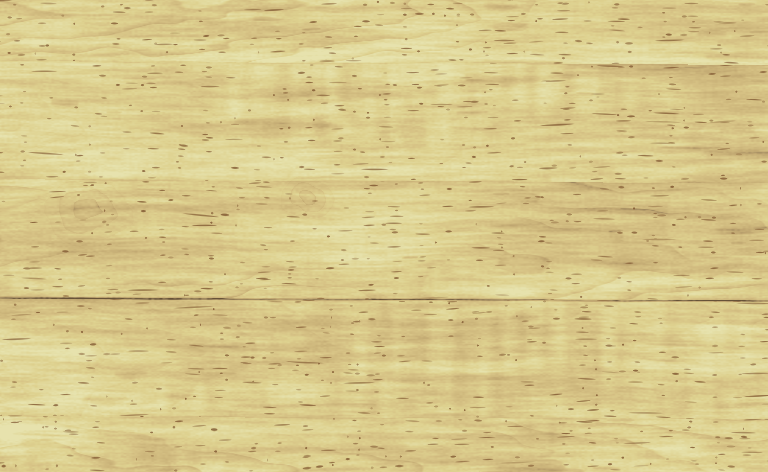
Reproduce this texture procedurally as a WebGL 2 fragment shader.

```glsl
#version 300 es
precision highp float;
// Pale yellow wooden boards with fine horizontal grain, growth rings, knots and dark flecks.

uniform vec2 u_resolution;
out vec4 fragColor;

const float BOARD_HEIGHT = 0.251;
const float FIRST_SEAM = 0.117;

// Wood tones from pale to dark
const vec3 TONES[7] = vec3[7](
    vec3(0.89, 0.86, 0.63), vec3(0.87, 0.82, 0.56), vec3(0.84, 0.76, 0.52),
    vec3(0.80, 0.71, 0.48), vec3(0.75, 0.65, 0.44), vec3(0.62, 0.53, 0.37),
    vec3(0.40, 0.32, 0.22));
const vec3 FLECK_COLOR = vec3(0.46, 0.29, 0.15);

float hash(vec2 p) {
    return fract(sin(dot(p, vec2(127.1, 311.7))) * 43758.5453);
}

float noise(vec2 p) {
    vec2 i = floor(p), f = fract(p);
    f = f * f * (3.0 - 2.0 * f);
    return mix(mix(hash(i), hash(i + vec2(1, 0)), f.x),
               mix(hash(i + vec2(0, 1)), hash(i + vec2(1, 1)), f.x), f.y);
}

float fbm(vec2 p) {
    float sum = 0.0, amp = 0.533;
    for (int i = 0; i < 4; i++) {
        sum += amp * noise(p);
        p = p * 2.03 + vec2(17.3, 9.1);
        amp *= 0.5;
    }
    return sum;
}

vec3 woodTone(float depth) {
    float d = clamp(depth, -0.7, 5.99);
    int i = max(int(floor(d)), 0);
    return mix(TONES[i], TONES[i + 1], d - float(i));
}

// Tapered dashes, at most one in each cell of a jittered grid
float flecks(vec2 p, vec2 cell, float density, float thickness, float blur) {
    vec2 id = floor(p / cell);
    vec2 jitter = vec2(hash(id + 3.1), hash(id + 7.7)) - 0.5;
    vec2 u = (fract(p / cell) - 0.5 - jitter * vec2(0.24, 0.5)) * cell;
    u.y += u.x * 0.12 * (hash(id + 5.3) - 0.5);
    float halfLength = cell.x * mix(0.07, 0.37, pow(hash(id + 11.9), 2.0));
    float taper = max(1.0 - pow(u.x / halfLength, 2.0), 0.0);
    float ink = clamp((thickness * taper - abs(u.y)) / blur + 0.5, 0.0, 1.0);
    return ink * smoothstep(0.0, 0.4, taper) * step(hash(id), density)
         * mix(0.4, 1.0, hash(id + 2.2));
}

// Growth rings: each band darkens slowly, then ends sharply
float ringEdge(float field) {
    float r = fract(field);
    return pow(r, 5.0) * smoothstep(1.0, 0.93, r);
}

// Arched contours that lean along the board
float arches(vec2 p, float across) {
    float bend = 4.5 * across * across + 4.0 * fbm(p * vec2(2.6, 8.0));
    return ringEdge(3.0 * p.x + bend);
}

// Oval rings fading away from the centre
float knot(vec2 p, vec2 centre, float size) {
    vec2 d = (p - centre) / vec2(size * 1.3, size);
    d += 0.7 * (vec2(fbm(p * 13.0), fbm(p * 13.0 + 31.0)) - 0.5);
    float r = length(d);
    return (ringEdge(r * 3.0) + 0.35) * exp(-r * r * 1.6);
}

void main() {
    vec2 p = gl_FragCoord.xy / u_resolution.y;
    float pixel = 1.0 / u_resolution.y;

    // Boards
    float wavyY = p.y + 0.004 * (noise(p * vec2(3.0, 1.0)) - 0.5) + 0.004 * p.x;
    float row = (wavyY - FIRST_SEAM) / BOARD_HEIGHT;
    float board = floor(row);
    float across = fract(row) - 0.5;
    vec2 q = p + vec2(3.7, 1.3) * board;
    q.y += 0.025 * (fbm(q * vec2(2.5, 6.0)) - 0.5);

    // Grain from broad bands down to single fibres
    float depth = 1.0;
    depth += 4.6 * (fbm(q * vec2(1.8, 13.0)) - 0.5);
    depth += 3.2 * (fbm(q * vec2(5.0, 75.0) + 40.0) - 0.5);
    depth += 1.1 * (noise(q * vec2(22.0, 240.0)) - 0.5);
    depth += 0.8 * (noise(p * vec2(170.0, 310.0)) - 0.5);
    depth += 0.5 * (hash(vec2(board, 4.0)) - 0.5);
    depth += 0.35 * smoothstep(0.74, 0.68, p.x) * step(abs(board - 0.5), 0.6);

    // Faint shimmer across the grain
    float shimmer = smoothstep(0.5, 0.7, fbm(q * vec2(2.0, 5.0) + 70.0));
    depth += 1.6 * shimmer * (noise(q * vec2(38.0, 7.0)) - 0.5);

    // Rings are strong on every second board
    float figured = mix(0.3, 1.0, mod(board, 2.0));
    float patches = smoothstep(0.35, 0.6, fbm(q * vec2(2.2, 6.0) + 15.0));
    depth += 2.3 * figured * patches * arches(q, across);
    for (int i = 0; i < 2; i++) {
        float k = float(i);
        depth += 1.9 * knot(p, vec2(0.18 + 0.47 * k, 0.55 + 0.03 * k), 0.07 - 0.025 * k);
    }

    // Soft dark smudges
    depth += 2.4 * flecks(q, vec2(0.46, 0.06), 0.28, 0.006, 0.014);
    depth += 2.2 * flecks(q + 0.37, vec2(0.24, 0.035), 0.2, 0.002, 0.005);

    // Seams: one open joint, the others closed
    float seam = floor(row + 0.5);
    float offset = (row - seam) * BOARD_HEIGHT;
    float strength = abs(seam - 1.0) < 0.5 ? 1.0 : 0.16;
    float line = clamp((0.0022 - abs(offset)) / pixel + 0.5, 0.0, 1.0);
    float shade = offset < 0.0 ? exp(offset * 45.0) : exp(-offset * 160.0);
    depth += strength * (line * mix(2.2, 4.0, noise(p * vec2(5.0, 1.0))) + 0.9 * shade);

    // Fine brown flecks
    float ink = flecks(q, vec2(0.055, 0.012), 0.26, 0.0013, pixel);
    ink = max(ink, flecks(q + 0.613, vec2(0.12, 0.022), 0.22, 0.0016, pixel));
    ink = max(ink, flecks(q + 0.291, vec2(0.028, 0.019), 0.12, 0.0022, pixel));

    fragColor = vec4(mix(woodTone(depth), FLECK_COLOR, 0.75 * ink), 1.0);
}
```
